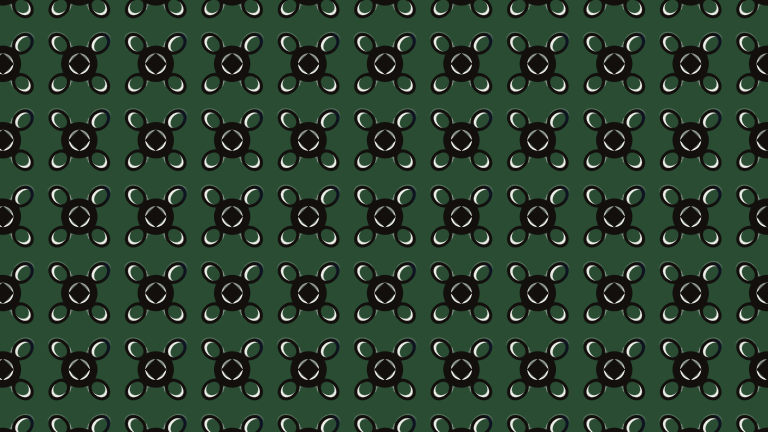
This pattern is drawn by a WebGL 1 fragment shader. Its source:

```glsl
precision highp float;
// A square grid of dark four-winged ornaments on a green ground.
// Each cell joins a disc to four diagonal elliptical rings; the holes carry
// pale crescents, and a diamond leaves four bright slivers in the hub.

uniform vec2 u_resolution;

// Layout: pitch in canvas heights, centre as a fraction of the canvas
const float PITCH = 0.1769;
const vec2 GRID_CENTRE = vec2(0.5013, 0.4985);

// Ornament sizes, in units of the pitch
const float DISC_RADIUS = 0.238;
const float WING_OFFSET = 0.262;
const vec2 WING_RADII = vec2(0.157, 0.124);
const vec2 HOLE_RADII = vec2(0.114, 0.086);
const float CRESCENT_SHIFT = 0.036;
const float NECK_BLEND = 0.025;
const float RIM_WIDTH = 0.014;
const float HUB_RADIUS = 0.137;
const float HUB_LINE = 0.021;
const float DIAMOND_SIZE = 0.144;

const vec3 GREEN = vec3(0.16, 0.30, 0.20);
const vec3 BLACK = vec3(0.07, 0.06, 0.05);
const vec3 BLUE_BLACK = vec3(0.06, 0.08, 0.14);
const vec3 GREY = vec3(0.57, 0.60, 0.56);
const vec3 SLATE = vec3(0.33, 0.37, 0.35);
const vec3 WHITE = vec3(0.93, 0.93, 0.91);

// Approximate signed distance to an ellipse
float ellipse(vec2 p, vec2 radii) {
  return (length(p / radii) - 1.0) * min(radii.x, radii.y);
}

// Union with a softly filled joint
float smoothUnion(float a, float b, float k) {
  float h = max(k - abs(a - b), 0.0) / k;
  return min(a, b) - 0.25 * h * h * k;
}

// Antialiased coverage of the region where d is negative
float cover(float d, float pixel) {
  return clamp(0.5 - d / pixel, 0.0, 1.0);
}

// Axes along and across the diagonal of the first quadrant
vec2 toDiagonal(vec2 p) {
  return vec2(p.x + p.y, p.y - p.x) * 0.70711;
}

vec3 ornament(vec2 p, float pixel) {
  vec2 side = vec2(p.x < 0.0 ? -1.0 : 1.0, p.y < 0.0 ? -1.0 : 1.0);
  vec2 q = abs(p);
  vec2 wing = q - WING_OFFSET;
  float radius = length(p);

  // Silhouette of disc and wings
  float disc = radius - DISC_RADIUS;
  float outer = ellipse(toDiagonal(wing), WING_RADII);
  float body = smoothUnion(disc, outer, NECK_BLEND);
  float hole = ellipse(toDiagonal(wing), HOLE_RADII);

  // Pale rims on the necks and, fainter, on the upper wing edges
  float neck = smoothstep(0.0, 0.04, q.y - q.x)
             * smoothstep(0.07, 0.12, q.x)
             * (1.0 - smoothstep(0.29, 0.34, radius));
  float topEdge = 0.45 * smoothstep(0.03, 0.12, wing.y) * step(0.0, p.y);
  float rim = cover(abs(body - 0.5 * RIM_WIDTH) - 0.5 * RIM_WIDTH, pixel);
  vec3 colour = mix(GREEN, GREY, rim * max(neck, topEdge));

  // Dark body, cooler at the upper right tip
  float cool = smoothstep(0.25, 0.40, p.x) * smoothstep(0.1, 0.3, p.y);
  vec3 bodyColour = mix(BLACK, BLUE_BLACK, cool);
  colour = mix(colour, bodyColour, cover(body, pixel));

  // Wing holes: a shifted copy of the hole leaves a bright crescent
  vec2 lit = side.y > 0.0 ? vec2(-0.92, 0.30) : vec2(0.65 * side.x, -0.75);
  vec2 shifted = wing + lit * side * CRESCENT_SHIFT;
  float opening = ellipse(toDiagonal(shifted), HOLE_RADII);
  vec3 holeColour = mix(WHITE, GREEN, cover(opening, pixel));
  colour = mix(colour, holeColour, cover(max(hole, -disc), pixel));

  // Hub slivers left between circle and diamond, brighter below
  float diamond = (q.x + q.y - DIAMOND_SIZE) * 0.70711;
  float hub = radius - HUB_RADIUS;
  float sliver = cover(max(hub, -diamond), pixel);
  float line = cover(-hub - HUB_LINE, pixel);
  vec3 lineColour = mix(WHITE, GREY, smoothstep(-0.02, 0.10, p.y));
  colour = mix(colour, mix(SLATE, lineColour, line), sliver);
  return colour;
}

void main() {
  vec2 grid = (gl_FragCoord.xy - GRID_CENTRE * u_resolution)
            / (u_resolution.y * PITCH);
  float pixel = 1.0 / (u_resolution.y * PITCH);
  vec2 cell = fract(grid + 0.5) - 0.5;
  gl_FragColor = vec4(ornament(cell, pixel), 1.0);
}
```
